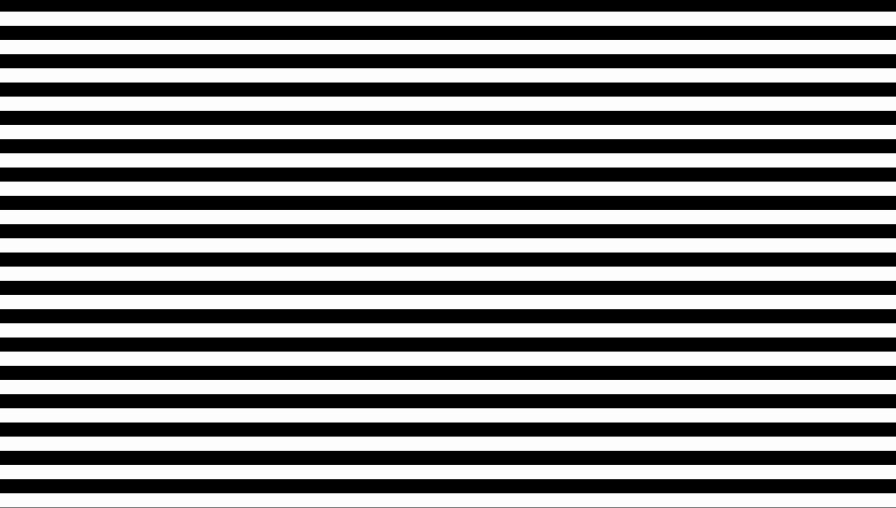
A Shadertoy shader for this pattern:

```glsl
const float STRIPE_COUNT = 17.93;     // dark and light pairs down the canvas
const float FIRST_DARK_TOP = 0.0509;  // top of first full dark stripe, from the top edge
const float DARK_SHARE = 0.497;       // dark part of each pair
const vec3 DARK = vec3(0.0);
const vec3 LIGHT = vec3(0.994);

// Signed distance to the dark stripe, negative inside, in canvas heights
float stripeDistance(float depth) {
    float phase = (depth - FIRST_DARK_TOP) * STRIPE_COUNT - 0.5 * DARK_SHARE;
    float offset = abs(fract(phase + 0.5) - 0.5);
    return (offset - 0.5 * DARK_SHARE) / STRIPE_COUNT;
}

void mainImage(out vec4 fragColor, in vec2 fragCoord) {
    float depth = 1.0 - fragCoord.y / iResolution.y;

    // Pixel coverage gives one smooth step at each edge
    float lightCover = clamp(stripeDistance(depth) * iResolution.y + 0.5, 0.0, 1.0);

    fragColor = vec4(mix(DARK, LIGHT, lightCover), 1.0);
}
```
